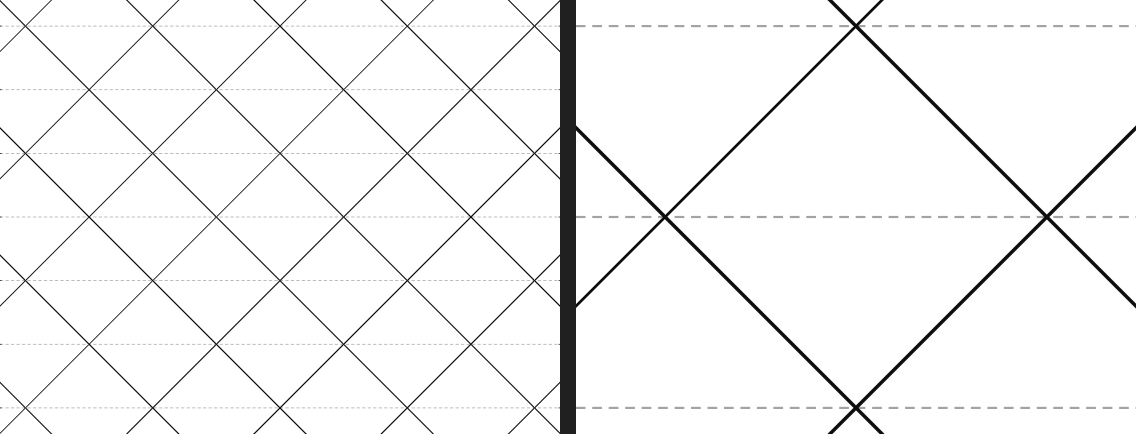
Left: the whole. Right: its middle third, enlarged.
This pattern is drawn by a WebGL 2 fragment shader. Its source:

```glsl
#version 300 es
precision highp float;

uniform vec2 u_resolution;
out vec4 outColor;

// Lengths are fractions of the canvas width
const float PERIOD = 2.5 / 11.0;       // diamond width and height
const float THICK_LINE = 0.0021;
const float THIN_LINE = 0.0016;
const float FOLD_LINE = 0.0013;
const float DASH_PERIOD = 0.0098;
const float DASH_LENGTH = 0.0058;
const float TICK_LENGTH = 0.0024;      // dark marks at both side edges

const vec3 PAPER = vec3(1.0);
const vec3 INK = vec3(0.05);
const vec3 FOLD_GREY = vec3(0.64);

// Signed distance to the nearest multiple of a spacing
float repeatDistance(float x, float spacing) {
    return x - spacing * round(x / spacing);
}

// Share of a pixel covered by a band of the given width
float bandCoverage(float distanceToCentre, float width, float pixel) {
    float d = abs(distanceToCentre);
    float upper = min(d + 0.5 * pixel, 0.5 * width);
    float lower = max(d - 0.5 * pixel, -0.5 * width);
    return clamp((upper - lower) / pixel, 0.0, 1.0);
}

void main() {
    float pixel = 1.0 / u_resolution.x;
    vec2 p = (gl_FragCoord.xy - 0.5 * u_resolution) * pixel;
    float x = p.x + 0.5;

    // Dashed horizontals through the diamond corners
    float fold = bandCoverage(repeatDistance(p.y, 0.5 * PERIOD), FOLD_LINE, pixel);
    float dashOffset = repeatDistance(x - 0.5 * DASH_LENGTH, DASH_PERIOD);
    float dash = bandCoverage(dashOffset, DASH_LENGTH, pixel);
    float edgeDistance = min(x, 1.0 - x);
    float tick = clamp((TICK_LENGTH - edgeDistance) / pixel + 0.5, 0.0, 1.0);

    // Diagonals: rising lines are finer left of the centre
    float rising = p.x - p.y;
    float falling = p.x + p.y;
    float risingWidth = rising < 0.0 ? THIN_LINE : THICK_LINE;
    float risingDistance = repeatDistance(rising - 0.5 * PERIOD, PERIOD) * inversesqrt(2.0);
    float fallingDistance = repeatDistance(falling - 0.5 * PERIOD, PERIOD) * inversesqrt(2.0);
    float diagonals = max(bandCoverage(risingDistance, risingWidth, pixel),
                          bandCoverage(fallingDistance, THICK_LINE, pixel));

    // Layers from paper to ink
    vec3 color = mix(PAPER, FOLD_GREY, fold * dash);
    color = mix(color, INK, fold * tick);
    color = mix(color, INK, diagonals);
    outColor = vec4(color, 1.0);
}
```
